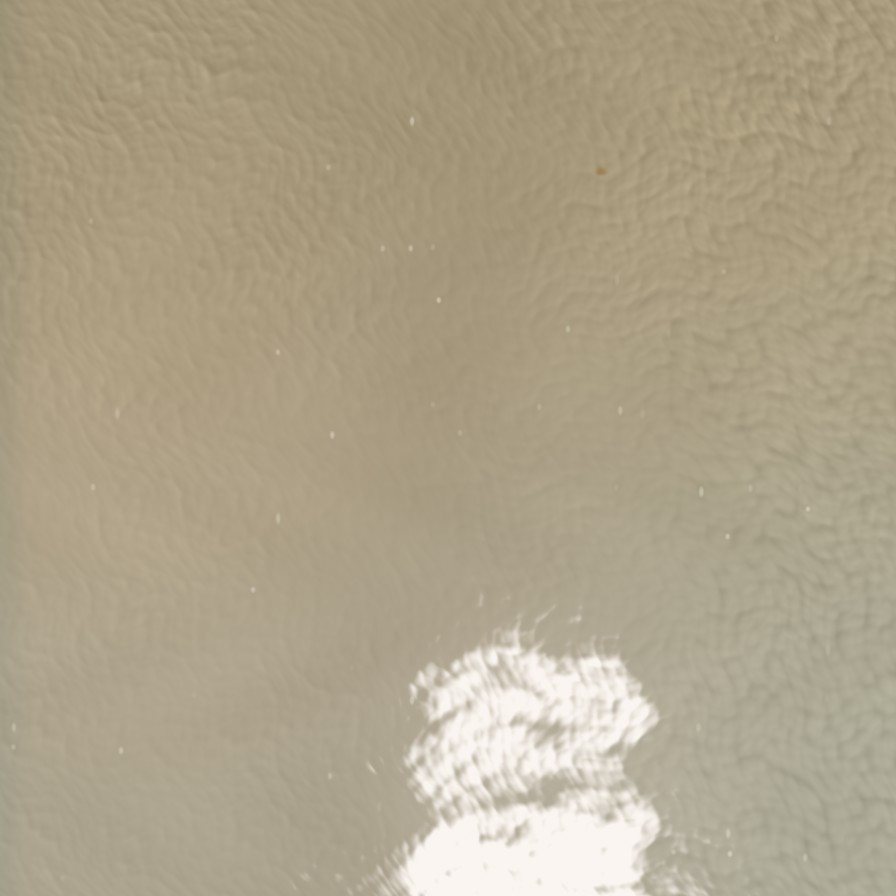
Write a Shadertoy shader that draws this texture.

```glsl
vec2 hash2(vec2 p) {
    vec3 q = fract(p.xyx * vec3(0.1031, 0.1030, 0.0973));
    q += dot(q, q.yzx + 33.33);
    return fract((q.xx + q.yz) * q.zy);
}

// Smooth cellular height: low in each cell's middle, high in the creases
float pebbles(vec2 p) {
    vec2 cell = floor(p);
    float sum = 0.0;
    for (int j = -1; j <= 1; j++)
        for (int i = -1; i <= 1; i++) {
            vec2 c = cell + vec2(i, j);
            vec2 d = c + 0.15 + 0.7 * hash2(c) - p;
            sum += exp(-5.0 * dot(d, d));
        }
    return -log(sum) / 5.0;
}

// Slope of the pebbles along the light
float emboss(vec2 p, vec2 light) {
    return pebbles(p + 0.2 * light) - pebbles(p - 0.2 * light);
}

float bell(float x) { return exp(-x * x); }

// Sparse bright flecks, one candidate per grid cell
float flecks(vec2 uv) {
    vec2 p = uv * 34.0, c = floor(p), h = hash2(c + 71.0);
    vec2 d = (fract(p) - 0.3 - 0.4 * h) * vec2(1.0, 0.4 + 0.5 * h.y);
    float pick = step(0.93, hash2(c + 19.0).x);
    return pick * h.x * (1.0 - smoothstep(0.03, 0.13, length(d)));
}

vec3 plasticTint(vec2 uv) {
    vec3 tint = mix(vec3(0.675, 0.642, 0.560), vec3(0.645, 0.592, 0.480), smoothstep(0.1, 0.95, uv.y));
    tint += vec3(-0.005, 0.022, 0.030) * smoothstep(0.5, 1.0, uv.x) * (1.0 - uv.y);
    tint += vec3(0.030, 0.015, 0.005) * exp(-9.0 * dot(uv - vec2(0.16, 0.52), uv - vec2(0.16, 0.52)));
    tint += vec3(0.020, 0.012, 0.002) * exp(-12.0 * dot(uv - vec2(0.85, 0.72), uv - vec2(0.85, 0.72)));
    tint -= 0.018 * bell((uv.x - 0.47 - 0.1 * (uv.y - 0.6)) / 0.14);
    return tint - vec3(0.035, 0.020, 0.015) * (1.0 - smoothstep(0.0, 0.04, uv.x));
}

// Broken reflection of a window, rippled by the surface
float windowGloss(vec2 uv, float slope) {
    float x = uv.x - 0.592;
    float arcY = uv.y + 2.0 * x * x;
    float side = abs(x + 0.012 * sin(uv.y * 55.0)) - 0.125;
    float top = arcY - 0.27;
    vec2 p = vec2(uv.x * 17.0, arcY * 46.0 - uv.x * 5.0);
    p += 0.5 * sin(p.yx * vec2(0.8, 1.7) + vec2(0.0, 2.0));
    float ripple = 0.22 - pebbles(p);
    float level = 0.58 + 0.42 * (1.0 - smoothstep(0.05, 0.11, uv.y));
    level -= 0.32 * bell((uv.y - 0.115 - 0.25 * x) / 0.022);
    level -= 0.85 * smoothstep(-0.02, 0.02, side) + 4.0 * max(side, 0.0);
    level -= 0.75 * smoothstep(-0.02, 0.05, top) + 4.0 * max(top, 0.0);
    return smoothstep(0.0, 0.95, level + 1.3 * ripple + 1.1 * slope);
}

void mainImage(out vec4 fragColor, in vec2 fragCoord) {
    vec2 uv = fragCoord / iResolution.xy;

    // Leathery grain: two warped pebble layers, lit from a drifting direction
    vec2 p = uv * vec2(66.0, 62.0);
    p += 0.4 * sin(p.yx * 0.83 + vec2(0.0, 1.3)) + 0.8 * sin(p.yx * 0.21);
    p.x += 0.3 * p.y;
    float angle = mix(0.35, -1.0, smoothstep(0.25, 0.75, uv.x)) + 0.3 * sin(uv.y * 9.0);
    vec2 light = vec2(cos(angle), sin(angle));
    float slope = 0.75 * emboss(p, light) + 0.4 * emboss(p * 1.67 + 9.0, light);

    // The grain fades toward the middle and the lower left
    float relief = 0.4 + 0.5 * smoothstep(0.45, 0.9, uv.y) + 0.3 * smoothstep(0.65, 1.0, uv.x);
    relief *= 1.0 - 0.4 * bell((uv.x - 0.48) / 0.12);
    relief *= 0.9 + 0.2 * sin(uv.x * 17.0 + 2.0 * sin(uv.y * 11.0));

    vec3 color = plasticTint(uv) + 0.15 * relief * slope * vec3(1.0, 1.0, 0.95);
    float creases = smoothstep(0.6, 0.95, uv.x) * (1.0 - 0.6 * uv.y);
    color -= 0.11 * creases * (pebbles(p) - 0.16);
    color += 0.008 * sin(uv.x * 23.0 + 3.0 * sin(uv.y * 14.0)) * sin(uv.y * 19.0);

    // Pale haze, flecks and one ochre stain
    vec2 haze = (uv - vec2(0.59, 0.12)) / vec2(0.19, 0.20);
    color += vec3(0.045, 0.045, 0.055) * exp(-dot(haze, haze));
    color = mix(color, vec3(0.87, 0.86, 0.79), 0.65 * flecks(uv));
    float stain = length((uv - vec2(0.672, 0.808)) * vec2(1.0, 1.4)) + 0.006 * slope;
    color = mix(color, vec3(0.58, 0.45, 0.22), 0.6 * (1.0 - smoothstep(0.002, 0.009, stain)));

    color = mix(color, vec3(0.985, 0.962, 0.945), windowGloss(uv, slope));
    fragColor = vec4(color, 1.0);
}
```
